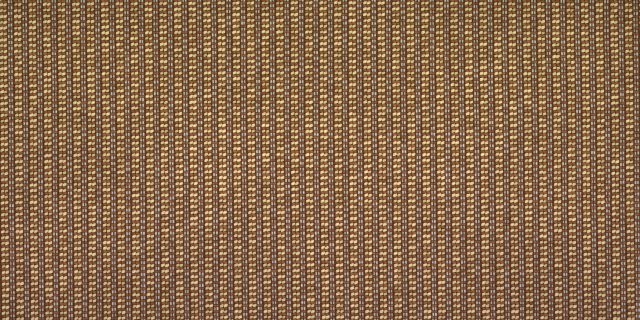
Give the GLSL for this texture, as a WebGL 2 fragment shader.

```glsl
#version 300 es
precision highp float;
// Woven upholstery: columns of paired cream knots and grey stitches on brown yarn.
uniform vec2 u_resolution;
out vec4 fragColor;

const vec2 REPEATS = vec2(22.0, 55.0);   // repeats per canvas height
const vec3 SHADOW = vec3(0.36, 0.205, 0.105);
const vec3 RUST = vec3(0.53, 0.345, 0.205);
const vec3 TAUPE = vec3(0.47, 0.375, 0.32);
const vec3 CREAM = vec3(0.81, 0.735, 0.55);
const vec3 GREY = vec3(0.67, 0.68, 0.66);

float hash(vec2 p) {
    vec3 q = fract(vec3(p.xyx) * 0.1031);
    q += dot(q, q.yzx + 33.33);
    return fract((q.x + q.y) * q.z);
}

vec2 gradientAt(vec2 corner) {
    float angle = 6.2832 * hash(corner);
    return vec2(cos(angle), sin(angle));
}

float gradientNoise(vec2 p) {
    vec2 i = floor(p), f = fract(p);
    vec2 w = f * f * f * (f * (f * 6.0 - 15.0) + 10.0);
    vec2 e = vec2(1.0, 0.0);
    float low = mix(dot(gradientAt(i), f),
                    dot(gradientAt(i + e), f - e), w.x);
    float high = mix(dot(gradientAt(i + e.yx), f - e.yx),
                     dot(gradientAt(i + e.xx), f - e.xx), w.x);
    return mix(low, high, w.y);
}

float roundedBox(vec2 p, vec2 halfSize, float radius) {
    vec2 d = abs(p) - halfSize + radius;
    return length(max(d, 0.0)) + min(max(d.x, d.y), 0.0) - radius;
}

// Lays one yarn segment in every repeat, with small changes of size, place and tone.
vec3 layYarn(vec3 under, vec3 yarn, vec2 p, vec2 center, vec2 halfSize, float slant, float soft) {
    vec2 grid = p * REPEATS - center;
    vec2 id = floor(grid + 0.5);
    vec2 local = (grid - id) / REPEATS;
    vec2 seed = id + center * 37.0 + 211.0;
    float vary = hash(seed) - 0.5;
    local += 0.0012 * (vec2(hash(seed + 17.3), hash(seed + 41.7)) - 0.5);
    local.y -= slant * local.x;
    float d = roundedBox(local, halfSize * (1.0 + 0.22 * vary), 0.75 * min(halfSize.x, halfSize.y));
    float cover = 1.0 - smoothstep(-soft, soft, d);
    float bulge = 1.0 - 0.14 * dot(local / halfSize, local / halfSize);
    vec3 lit = yarn * (1.0 + 0.18 * vary) * max(bulge, 0.75);
    return mix(under, lit * 1.05, cover);
}

vec3 weave(vec2 p, float soft) {
    vec3 color = SHADOW * (1.0 + 0.25 * gradientNoise(p * 180.0));
    for (int i = 0; i < 2; i++) {
        float side = float(i);
        float knotX = 0.17 + 0.26 * side;
        float stitchX = 0.69 + 0.18 * side;
        color = layYarn(color, RUST, p, vec2(knotX, 0.0), vec2(0.0058, 0.0043), -0.15, soft);
        color = layYarn(color, RUST, p, vec2(stitchX, 0.5), vec2(0.0038, 0.0043), 0.1, soft);
        color = layYarn(color, TAUPE, p, vec2(stitchX, 0.0), vec2(0.0037, 0.0055), 0.0, soft);
        color = layYarn(color, CREAM, p, vec2(knotX, 0.5), vec2(0.0057, 0.0045), 0.25, soft);
        color = layYarn(color, GREY, p, vec2(stitchX, 0.0), vec2(0.0024, 0.0045), 0.0, soft);
    }
    return color;
}

// Gently bends the cloth so its rows and columns are not perfectly straight.
vec2 drape(vec2 p) {
    float sway = 0.003 * gradientNoise(p * vec2(1.5, 2.0) + 5.0);
    float bow = 0.006 * (p.x - 1.0) * (p.x - 1.0);
    return p + vec2(0.008 * (p.y - 0.5) + sway, bow + sway);
}

vec3 agedTone(vec3 color, vec2 p, float aspect) {
    vec2 fromCenter = (p - vec2(0.5 * aspect, 0.5)) / vec2(0.5 * aspect, 0.5);
    float vignette = 1.05 - 0.08 * dot(fromCenter, fromCenter);
    float patches = 1.0 + 0.05 * gradientNoise(p * 3.0 + 9.0);
    float fibres = 1.0 + 0.14 * gradientNoise(p * vec2(150.0, 210.0));
    vec3 tint = mix(vec3(1.0, 0.98, 1.03), vec3(1.0, 1.01, 0.97), smoothstep(0.0, 1.0, p.y));
    return color * tint * vignette * patches * fibres;
}

void main() {
    vec2 p = gl_FragCoord.xy / u_resolution.y;
    float aspect = u_resolution.x / u_resolution.y;
    float soft = max(0.0009, 0.6 / u_resolution.y);
    vec3 color = weave(drape(p), soft);
    fragColor = vec4(clamp(agedTone(color, p, aspect), 0.0, 1.0), 1.0);
}
```
